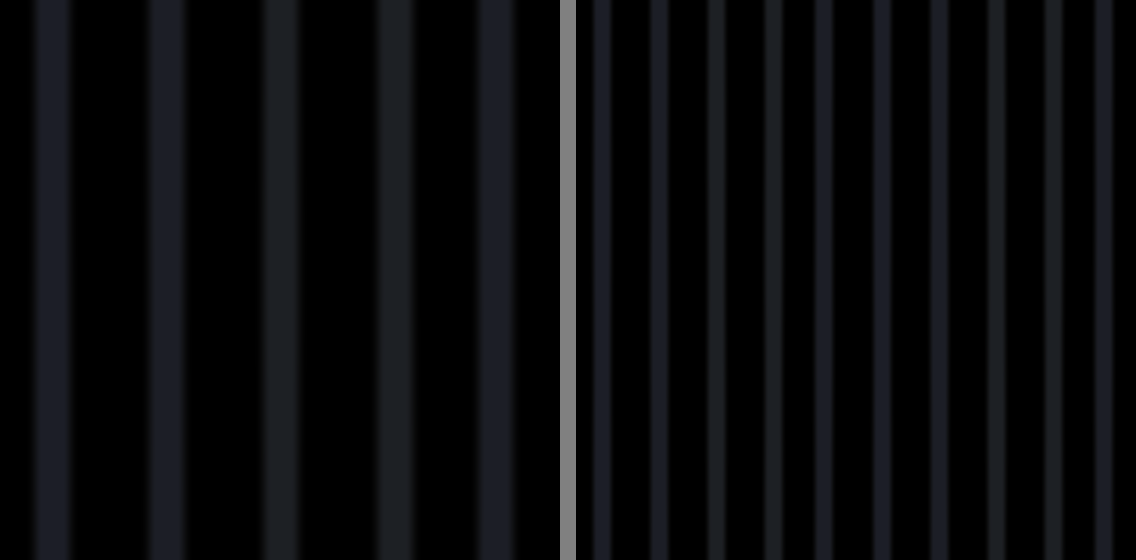
Left: one tile. Right: repeated 2 by 2.
A Shadertoy shader for this pattern:

```glsl
// Five soft slate bars standing on black, each running the full height.
// Bars sit at an even pitch with one shortened gap; wrapped distance and
// whole-period waves keep both pairs of edges seamless.

#define BAR_COUNT 5
#define FIRST_CENTRE 0.0938
#define PITCH 0.2040
#define SHORT_GAP 0.0245
#define HALF_WIDTH 0.0325
#define SOFTNESS 0.0145
#define WAVER 0.0006
#define COOL_SLATE vec3(0.110, 0.118, 0.153)
#define GREY_SLATE vec3(0.114, 0.124, 0.141)
#define EDGE_GREY vec3(0.092, 0.092, 0.090)
#define BACKGROUND vec3(0.001)

const float TAU = 6.2831853;

// Shortest distance between two positions on a unit loop
float wrappedDistance(float a, float b) {
    return abs(fract(a - b + 0.5) - 0.5);
}

// The last bar stands closer to its neighbour
float barCentre(int index) {
    float shift = index == BAR_COUNT - 1 ? SHORT_GAP : 0.0;
    return FIRST_CENTRE + float(index) * PITCH - shift;
}

// Bars in the middle are more neutral, the outer ones bluer
vec3 barTint(int index) {
    float coolness = smoothstep(0.5, 2.0, abs(float(index) - 2.5));
    return mix(GREY_SLATE, COOL_SLATE, coolness);
}

void mainImage(out vec4 fragColor, in vec2 fragCoord) {
    vec2 uv = fragCoord / iResolution.xy;
    float blur = max(SOFTNESS, 1.0 / iResolution.x);
    vec3 colour = BACKGROUND;

    for (int i = 0; i < BAR_COUNT; i++) {
        // Faint drift of the outline along the height
        float drift = WAVER * sin(TAU * (uv.y + 0.37 * float(i)));
        float d = wrappedDistance(uv.x, barCentre(i)) - HALF_WIDTH - drift;
        float cover = 1.0 - smoothstep(-blur, blur, d);

        // Neutral fringe turning to slate towards the core
        vec3 bar = mix(EDGE_GREY, barTint(i), cover);
        colour = mix(colour, bar, cover);
    }
    fragColor = vec4(colour, 1.0);
}
```
